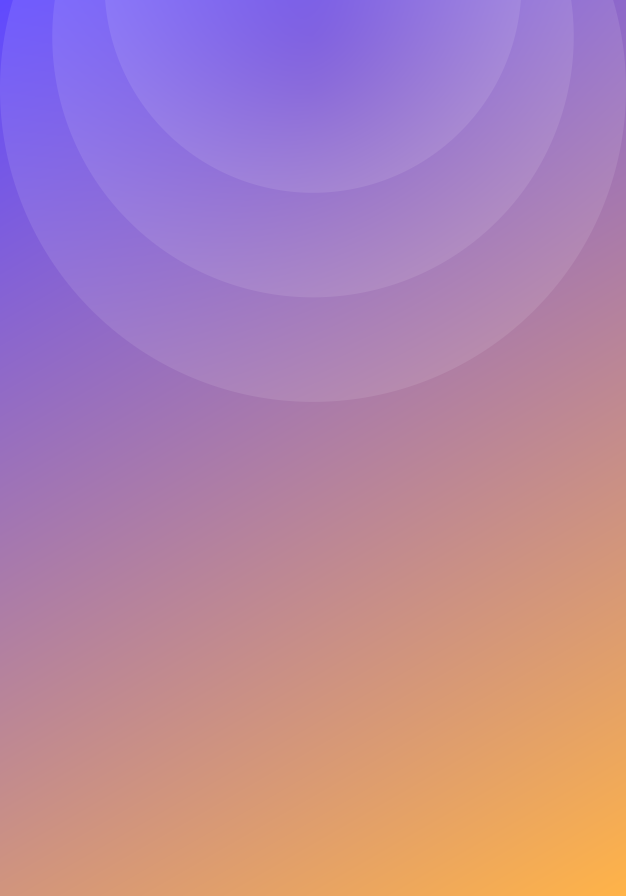
Give the GLSL for this background, as a Shadertoy shader.

```glsl
// Violet to amber diagonal gradient with three nested translucent discs at the top.
#define VIOLET vec3(0.375, 0.288, 1.0)
#define AMBER vec3(1.0, 0.702, 0.283)
#define GRADIENT_ANGLE 0.5236
#define DISC_COUNT 3
#define OUTER_RADIUS 0.5
#define OUTER_DEPTH 0.142
#define DISC_STEP 0.0835
#define RIM_OPACITY 0.1

// Linear ramp whose ends touch opposite corners of the canvas.
vec3 diagonalGradient(vec2 p, vec2 size) {
    vec2 direction = vec2(sin(GRADIENT_ANGLE), cos(GRADIENT_ANGLE));
    return mix(VIOLET, AMBER, clamp(dot(p, direction) / dot(size, direction), 0.0, 1.0));
}

// White veil: clear at the centre, strongest at the rim.
float discVeil(vec2 p, vec2 center, float radius, float pixel) {
    float d = length(p - center);
    float inside = clamp(0.5 + (radius - d) / pixel, 0.0, 1.0);
    return RIM_OPACITY * min(d / radius, 1.0) * inside;
}

void mainImage(out vec4 fragColor, in vec2 fragCoord) {
    // Units of canvas width, measured right and down from the top-left corner.
    float pixel = 1.0 / iResolution.x;
    vec2 size = iResolution.xy * pixel;
    vec2 p = vec2(fragCoord.x, iResolution.y - fragCoord.y) * pixel;

    vec3 color = diagonalGradient(p, size);

    // Each smaller disc rises by as much as its radius shrinks.
    for (int i = 0; i < DISC_COUNT; i++) {
        float shrink = float(i) * DISC_STEP;
        vec2 center = vec2(0.5, OUTER_DEPTH - shrink);
        color = mix(color, vec3(1.0), discVeil(p, center, OUTER_RADIUS - shrink, pixel));
    }

    fragColor = vec4(color, 1.0);
}
```
